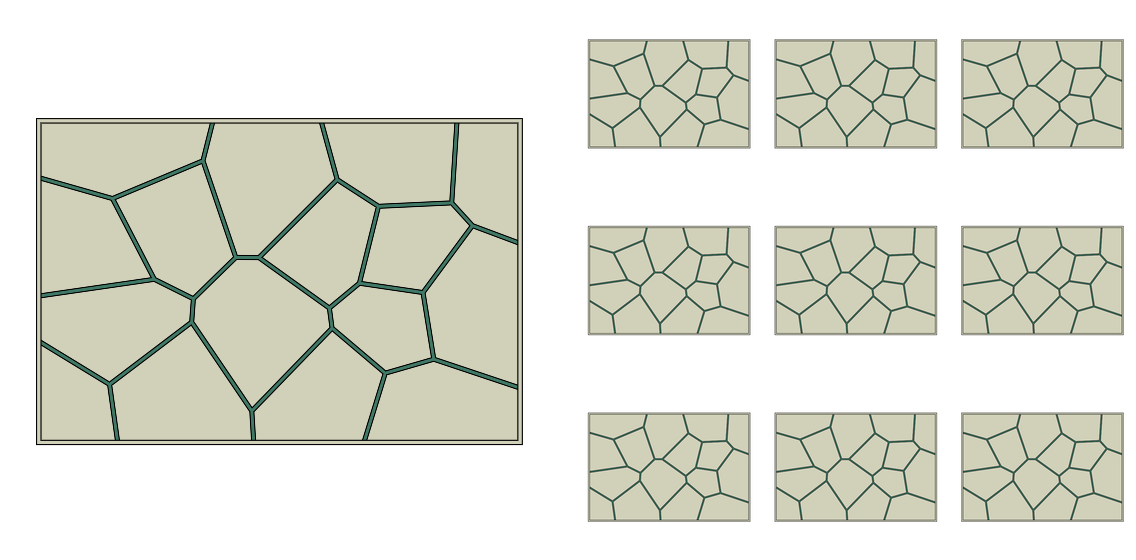
Left: one tile. Right: repeated 3 by 3.
Reproduce this pattern procedurally as a three.js fragment shader.

```glsl
varying vec2 vUv;

const vec3 PAPER = vec3(1.0);
const vec3 STONE = vec3(0.82, 0.82, 0.73);
const vec3 INK = vec3(0.0);
const vec3 GROUT = vec3(0.25, 0.48, 0.40);

const vec2 PANEL_CENTER = vec2(0.49902, 0.49707);
const vec2 PANEL_HALF = vec2(0.43359, 0.29102);
const float FRAME_WIDTH = 0.0078;
const float LINE_HALF = 0.001;
const float GROUT_HALF = 0.0026;
const float JOINT_HALF = 0.0046;
const float SOFT = 0.0009;

const int COLUMNS = 4;
const int ROWS = 4;
const int SEEDS = COLUMNS * ROWS;

vec2 hash2(vec2 p) {
  vec2 q = vec2(dot(p, vec2(127.1, 311.7)), dot(p, vec2(269.5, 183.3)));
  return fract(sin(q + 4.7) * 43758.55);
}

// Coverage of everything below the given limit, with a soft edge
float below(float d, float limit) {
  return 1.0 - smoothstep(limit - SOFT, limit + SOFT, d);
}

float boxDistance(vec2 p, vec2 halfSize) {
  vec2 d = abs(p) - halfSize;
  return max(d.x, d.y);
}

// Jittered, staggered grid of stone centres filling the panel
vec2 seedPoint(int index, vec2 halfSize) {
  float i = float(index);
  float row = floor((i + 0.5) / float(COLUMNS));
  vec2 cell = vec2(i - row * float(COLUMNS), row);
  float stagger = 0.4 * mod(row, 2.0) - 0.2;
  vec2 jitter = 0.62 * (hash2(cell) - 0.5);
  vec2 grid = (cell + 0.5 + jitter + vec2(stagger, 0.0)) / vec2(float(COLUMNS), float(ROWS));
  return (2.0 * grid - 1.0) * halfSize;
}

// Exact distance to the nearest border between two stones
float jointDistance(vec2 p, vec2 halfSize) {
  int nearest = 0;
  float best = 10.0;
  vec2 home = vec2(0.0);
  for (int i = 0; i < SEEDS; i++) {
    vec2 s = seedPoint(i, halfSize);
    float d = distance(p, s);
    if (d < best) {
      best = d;
      nearest = i;
      home = s;
    }
  }
  float border = 10.0;
  for (int i = 0; i < SEEDS; i++) {
    if (i != nearest) {
      vec2 s = seedPoint(i, halfSize);
      border = min(border, dot(0.5 * (home + s) - p, normalize(s - home)));
    }
  }
  return border;
}

void main() {
  vec2 p = fract(vUv) - PANEL_CENTER;
  vec2 innerHalf = PANEL_HALF - FRAME_WIDTH;
  float outer = boxDistance(p, PANEL_HALF);
  float inner = boxDistance(p, innerHalf);
  float joint = jointDistance(p, innerHalf);

  // Stones with outlined grout between them
  vec3 paving = mix(STONE, INK, below(joint, JOINT_HALF));
  paving = mix(paving, GROUT, below(joint, GROUT_HALF));

  // Panel, its frame band and the two frame lines
  vec3 color = mix(PAPER, STONE, below(outer, 0.0));
  color = mix(color, paving, below(inner, 0.0));
  float frameLine = min(abs(outer), abs(inner));
  color = mix(color, INK, below(frameLine, LINE_HALF));

  gl_FragColor = vec4(color, 1.0);
}
```
